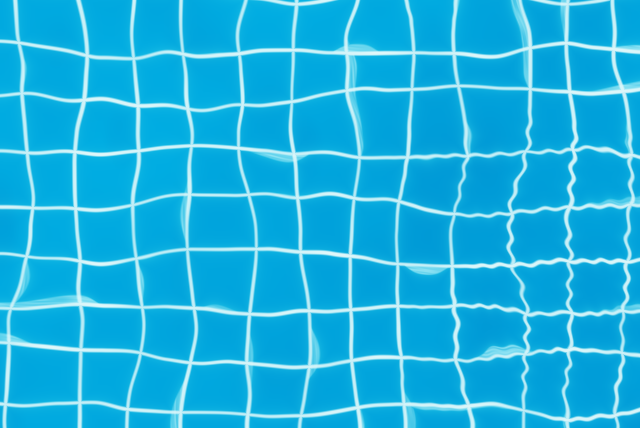
Reproduce this texture procedurally as a WebGL 1 fragment shader.

```glsl
precision highp float;
// Pale tile joints of a swimming pool, bent by the rippling water above them.
uniform vec2 u_resolution;

// Lengths are fractions of the canvas height.
const vec2 ORIGIN = vec2(0.058, 0.031);    // first column and row of joints
const vec2 SPACING = vec2(0.1274, 0.1225); // 12 columns, 8 rows
const float LINE_HALF_WIDTH = 0.0043;
const float LINE_SOFTNESS = 0.0030;
const float GLOW_REACH = 0.011;
const float VEIL_WIDTH = 0.024;            // widest smear beside a joint
const float SWELL = 0.028;                 // shared bending of the grid
const float RIPPLE = 0.0045;               // fine jagged waves

const vec3 WATER = vec3(0.00, 0.675, 0.885);
const vec3 DEEP = vec3(0.00, 0.595, 0.835);
const vec3 GLOW = vec3(0.14, 0.77, 0.90);
const vec3 VEIL = vec3(0.67, 0.93, 0.97);
const vec3 JOINT = vec3(0.88, 0.97, 0.98);

float hash(vec2 p) {
  p = fract(p * vec2(0.1031, 0.1137));
  p += dot(p, p.yx + 33.33);
  return fract((p.x + p.y) * p.x * 17.0);
}

float noise(vec2 p) {
  vec2 i = floor(p), f = fract(p);
  f = f * f * (3.0 - 2.0 * f);
  return mix(mix(hash(i), hash(i + vec2(1.0, 0.0)), f.x),
             mix(hash(i + vec2(0.0, 1.0)), hash(i + vec2(1.0, 1.0)), f.x), f.y);
}

// Sideways offset of one joint at a place along it.
float wobble(float along, float id) {
  float slow = noise(vec2(along * 4.5 + 20.0, id)) - 0.5;
  float quick = noise(vec2(along * 13.0 + 50.0, id + 31.0)) - 0.5;
  return 0.044 * slow + 0.012 * quick + 0.018 * (hash(vec2(id, 7.0)) - 0.5);
}

// Joints across q.x, running along q.y: x = line, y = veil, z = glow.
vec3 joints(vec2 q, float origin, float spacing, float seed, float pixel) {
  vec3 cover = vec3(0.0);
  float nearest = floor((q.x - origin) / spacing + 0.5);
  for (int k = -1; k <= 1; k++) {
    float index = nearest + float(k);
    float id = index + seed;
    float offset = wobble(q.y, id);
    float slope = (wobble(q.y + 0.004, id) - offset) / 0.004;
    float d = (q.x - origin - index * spacing - offset) / sqrt(1.0 + slope * slope);

    // Thread of light, slightly uneven along its length
    float uneven = noise(vec2(q.y * 9.0, id + 70.0));
    float halfWidth = LINE_HALF_WIDTH * mix(0.8, 1.15, uneven);
    float soft = max(LINE_SOFTNESS, pixel);
    float line = 1.0 - smoothstep(halfWidth - soft, halfWidth + soft, abs(d));

    // Translucent streaked smear on one side
    float side = hash(vec2(id, 3.0)) < 0.5 ? -1.0 : 1.0;
    float belly = VEIL_WIDTH * smoothstep(0.66, 0.98, noise(vec2(q.y * 6.0 + 9.0, id + 110.0)));
    float edge = max(-d * side, d * side - belly);
    float streak = noise(vec2(d * 260.0 + q.y * 25.0, q.y * 22.0 + id));
    float veil = (1.0 - smoothstep(-0.003, 0.003, edge)) * smoothstep(0.001, 0.006, belly);

    cover = max(cover, vec3(line * mix(0.82, 1.0, uneven),
                            veil * mix(0.4, 0.95, streak),
                            exp(-max(edge, 0.0) / GLOW_REACH)));
  }
  return cover;
}

// Refraction: a broad swell, plus patches of fine ripples towards the right.
vec2 refract2(vec2 p) {
  vec2 swell = vec2(noise(p * 4.0 + 13.0), noise(p * 4.0 + 57.0)) - 0.5;
  float calm = mix(1.5, 0.7, smoothstep(0.1, 0.7, p.x));
  float patchy = smoothstep(0.45, 0.8, noise(p * 5.0 + 91.0)) * smoothstep(0.8, 1.25, p.x);
  float phase = 5.0 * noise(p * 11.0 + 40.0);
  vec2 ripple = vec2(sin(p.y * 120.0 + p.x * 40.0 + phase),
                     0.6 * sin(p.x * 130.0 + p.y * 50.0 + phase));
  return p + SWELL * calm * swell + RIPPLE * patchy * ripple;
}

// Broad blue shading with a few soft shadows.
vec3 waterColor(vec2 p) {
  float cloud = 0.65 * noise(p * 3.0 + 5.0) + 0.35 * noise(p * 8.0 + 25.0);
  float depth = 0.35 * smoothstep(0.2, 1.3, p.x) + 0.25 * (1.0 - p.y);
  float shadow = smoothstep(0.68, 0.95, noise(p * vec2(7.0, 4.5) + 64.0));
  return mix(WATER, DEEP, clamp(depth + 0.9 * (cloud - 0.45) + 0.25 * shadow, 0.0, 1.0));
}

void main() {
  float pixel = 1.0 / u_resolution.y;
  vec2 p = gl_FragCoord.xy * pixel;
  vec2 q = refract2(p);

  vec3 columns = joints(q, ORIGIN.x, SPACING.x, 200.0, pixel);
  vec3 rows = joints(q.yx, ORIGIN.y, SPACING.y, 400.0, pixel);
  vec3 cover = max(columns * vec3(0.93, 0.9, 0.9), rows);

  vec3 color = waterColor(p);
  color = mix(color, GLOW, 0.6 * cover.z);
  color = mix(color, VEIL, 0.85 * cover.y);
  color = mix(color, JOINT, cover.x);
  gl_FragColor = vec4(color, 1.0);
}
```
